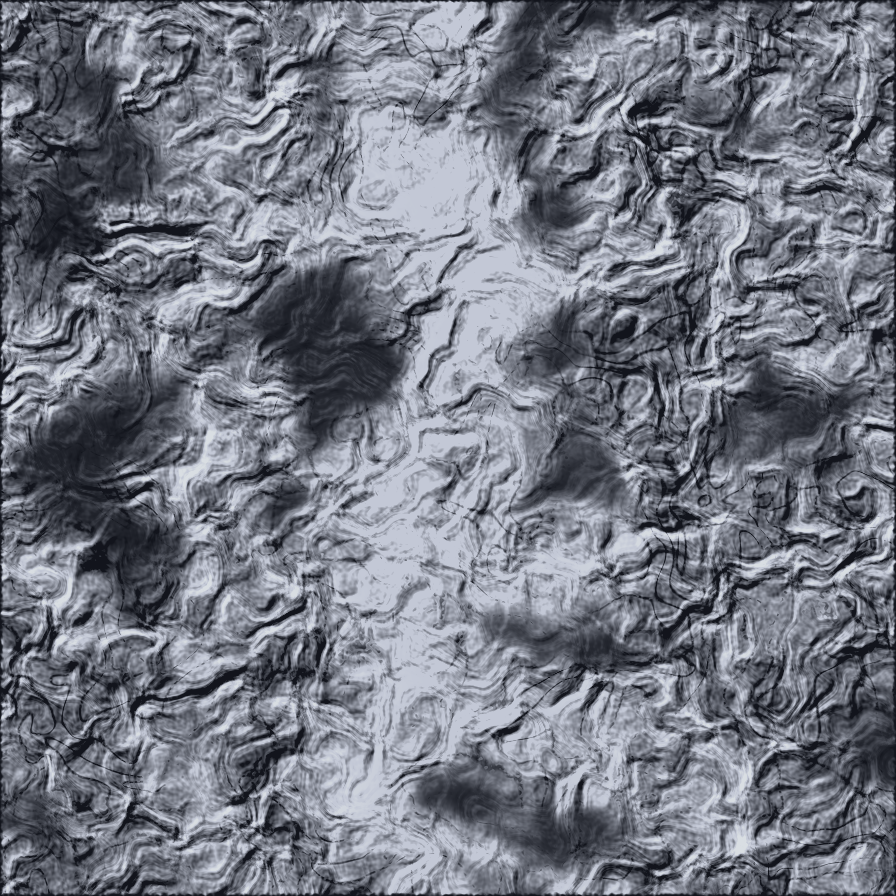
This texture is drawn by a Shadertoy shader. Its source:

```glsl
// Weathered ink and ash: a pale channel between crumpled, sooty grey banks.
#define INK vec3(0.07, 0.08, 0.11)
#define PALE vec3(0.765, 0.785, 0.84)
#define GLINT vec3(0.89, 0.91, 0.91)
#define CRUMPLE_SCALE 18.0
#define RELIEF_GAIN 1.7
#define HEIGHT_GAIN 0.5
#define CHANNEL_TONE 0.92
#define BANK_TONE 0.61
#define SOOT_SCALE 4.5
#define SOOT_DEPTH 0.9
#define VEIN_WIDTH 0.035
#define BORDER_WIDTH 0.004

// Unit gradient picked by an integer hash of the lattice cell
vec2 gradientAt(vec2 cell) {
    uvec2 k = uvec2(ivec2(cell)) * uvec2(1597u, 3571u);
    uint h = (k.x ^ (k.y << 7)) * 747796u + k.y;
    h = (h ^ (h >> 15)) * 277803u;
    h = (h ^ (h >> 13)) * 668265u;
    h ^= h >> 16;
    float angle = float(h & 65535u) * 6.28318 / 65536.0;
    return vec2(cos(angle), sin(angle));
}

float gradientNoise(vec2 p) {
    vec2 i = floor(p), f = p - i;
    vec2 u = f * f * f * (f * (f * 6.0 - 15.0) + 10.0);
    vec2 e = vec2(1.0, 0.0);
    float a = dot(gradientAt(i), f);
    float b = dot(gradientAt(i + e.xy), f - e.xy);
    float c = dot(gradientAt(i + e.yx), f - e.yx);
    float d = dot(gradientAt(i + e.xx), f - e.xx);
    return mix(mix(a, b, u.x), mix(c, d, u.x), u.y);
}

float fbm(vec2 p, int octaves) {
    float sum = 0.0, amplitude = 1.0;
    for (int i = 0; i < octaves; i++) {
        sum += amplitude * gradientNoise(p);
        p = mat2(1.6, 1.2, -1.2, 1.6) * p + 7.3;
        amplitude *= 0.5;
    }
    return sum;
}

vec2 warp(vec2 p) {
    return vec2(fbm(p, 3), fbm(p + 31.7, 3));
}

// Crumpled surface, folded by a warp of its own domain
float crumple(vec2 p) {
    return fbm(p * CRUMPLE_SCALE + 1.7 * warp(p * 9.0), 5);
}

void mainImage(out vec4 fragColor, in vec2 fragCoord) {
    vec2 uv = fragCoord / iResolution.xy;
    vec2 p = fragCoord / iResolution.y;
    vec2 bend = warp(p * 5.0 + 3.0);
    vec2 q = p + 0.045 * bend;

    // Pale channel in the middle, dark banks on both sides
    float offset = abs(uv.x - 0.5 + 0.13 * fbm(p * 3.0 + 11.0, 3) + 0.02 * bend.x);
    float bank = smoothstep(0.05, 0.21, offset);
    float rim = 4.0 * bank * (1.0 - bank);

    // Relief lit along a diagonal
    float height = crumple(p);
    float slope = height - crumple(p + vec2(0.0025, -0.0035));
    float grit = gradientNoise(p * 210.0 + 2.0 * bend);
    float patches = fbm(q * 6.0 + 40.0, 3);
    float rough = RELIEF_GAIN * slope + HEIGHT_GAIN * height + 0.3 * grit;
    float tone = mix(CHANNEL_TONE, BANK_TONE, bank) + 0.3 * patches;
    tone += rough * mix(0.85, 1.0, bank);

    // Broken dark creases
    float crease = smoothstep(0.09, 0.0, abs(gradientNoise(q * 24.0 + 2.0 * bend)));
    tone -= 0.5 * crease * smoothstep(-0.1, 0.3, grit - patches);

    // Soft soot, thickest along the inner rims of the banks
    float cloud = fbm(q * SOOT_SCALE + 5.0, 4) + 0.2 * height;
    float soot = smoothstep(0.08, 0.52, cloud + 0.16 * bank + 0.2 * rim - 0.16);
    tone = mix(tone, 0.04 + 0.25 * max(rough, 0.0), SOOT_DEPTH * soot);

    // Thin pale veins running through the banks
    float thread = abs(gradientNoise(q * 4.0 + 0.25 * bend + 60.0));
    float vein = smoothstep(VEIN_WIDTH, 0.0, thread);
    vein *= smoothstep(0.0, 0.25, gradientNoise(p * 3.5 + 23.0)) * bank;
    tone += 0.4 * vein * (0.8 + grit);

    // Ragged dark border
    vec2 inset = min(uv, 1.0 - uv);
    float edge = min(inset.x, inset.y) + 0.003 * grit;
    tone *= smoothstep(0.0, BORDER_WIDTH, edge);

    vec3 color = mix(INK, PALE, clamp(tone, 0.0, 1.0));
    color = mix(color, GLINT, 0.7 * bank * smoothstep(1.0, 1.4, tone));
    fragColor = vec4(color, 1.0);
}
```
